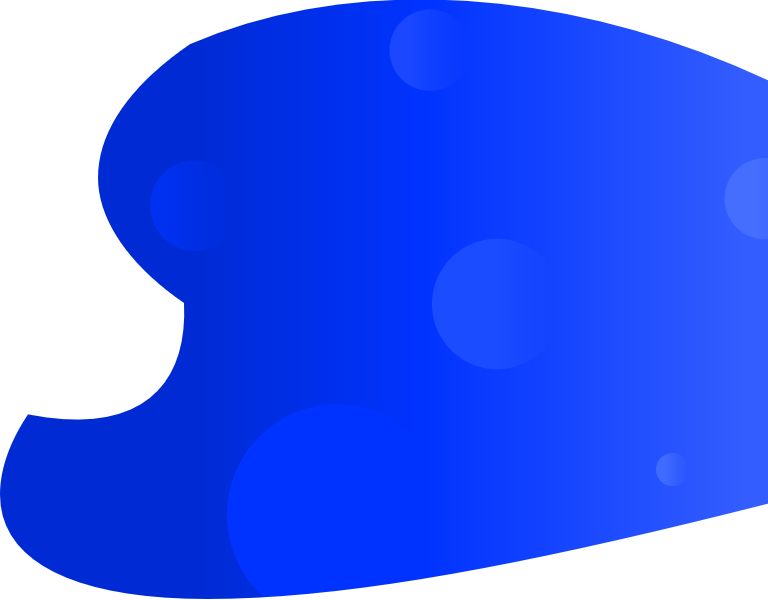
Reproduce this background procedurally as a Shadertoy shader.

```glsl
// Draws a curved blue blob on white, with soft translucent discs and a horizontal gradient.

// Layout grid spanning the canvas, y pointing down
const vec2 GRID = vec2(768.0, 598.0);

// Background gradient: colours and the x positions of its stops
const vec3 WHITE = vec3(1.0);
const vec3 DEEP_BLUE = vec3(0.0, 0.168, 0.83);
const vec3 PURE_BLUE = vec3(0.0, 0.2, 1.0);
const vec3 PALE_BLUE = vec3(0.2, 0.365, 1.0);
const vec3 STOPS = vec3(200.0, 425.0, 745.0);

// Discs: centre x, centre y, radius, start of the fade in radii from the centre
const int DISC_COUNT = 6;
const vec4 DISCS[DISC_COUNT] = vec4[](
    vec4(430.0,  50.0,  40.5, -0.5),
    vec4(195.0, 205.0,  45.0, -0.6),
    vec4(497.0, 303.0,  65.0,  0.0),
    vec4(337.0, 513.0, 110.0,  0.5),
    vec4(765.0, 198.0,  40.5, -0.2),
    vec4(672.5, 468.0,  16.5, -0.5));
const vec3 DISC_TINTS[DISC_COUNT] = vec3[](
    vec3(0.10, 0.28, 1.0),
    vec3(0.0, 0.19, 0.94),
    vec3(0.11, 0.30, 1.0),
    vec3(0.0, 0.2, 1.0),
    vec3(0.27, 0.43, 1.0),
    vec3(0.25, 0.42, 1.0));
const float FADE_END = 0.9;

const int CURVE_STEPS = 18;

// Adds a cubic curve from the pen to the outline, updating distance and side
void curveTo(vec2 p, inout vec2 pen, vec2 c1, vec2 c2, vec2 end,
             inout float dist, inout float side) {
    vec2 start = pen;
    for (int i = 1; i <= CURVE_STEPS; i++) {
        float t = float(i) / float(CURVE_STEPS);
        float s = 1.0 - t;
        vec2 next = s * s * s * start + 3.0 * s * s * t * c1
                  + 3.0 * s * t * t * c2 + t * t * t * end;
        if (i == CURVE_STEPS) next = end;
        vec2 edge = next - pen;
        vec2 rel = p - pen;
        float along = clamp(dot(rel, edge) / dot(edge, edge), 0.0, 1.0);
        dist = min(dist, length(rel - edge * along));
        // Each edge crossed by a horizontal ray flips the side
        if ((pen.y > p.y) != (next.y > p.y)
            && rel.x < edge.x * rel.y / edge.y) side = -side;
        pen = next;
    }
}

// Signed distance to the blob, negative inside
float blobDistance(vec2 p) {
    vec2 pen = vec2(190.0, 44.0);
    float dist = 1e5;
    float side = 1.0;
    // Upper lobe
    curveTo(p, pen, vec2(130, 85), vec2(98, 131), vec2(98, 177), dist, side);
    curveTo(p, pen, vec2(98, 220), vec2(130, 265), vec2(184, 302), dist, side);
    // Notch
    curveTo(p, pen, vec2(188, 385), vec2(140, 435), vec2(28, 413), dist, side);
    // Lower lobe and underside
    curveTo(p, pen, vec2(10, 440), vec2(0, 467), vec2(0, 493), dist, side);
    curveTo(p, pen, vec2(0, 560), vec2(75, 597), vec2(207, 597), dist, side);
    curveTo(p, pen, vec2(350, 597), vec2(530, 562), vec2(768, 502), dist, side);
    // Closing bulge beyond the right border, then the top
    curveTo(p, pen, vec2(860, 479), vec2(860, 122), vec2(768, 80), dist, side);
    curveTo(p, pen, vec2(570, -12), vec2(355, -27), vec2(190, 44), dist, side);
    return dist * side;
}

// Coverage of a shape, smoothed over about one pixel
float coverage(float dist, float pixel) {
    return clamp(0.5 - dist / pixel, 0.0, 1.0);
}

vec3 blueGradient(float x) {
    float toPure = clamp((x - STOPS.x) / (STOPS.y - STOPS.x), 0.0, 1.0);
    float toPale = clamp((x - STOPS.y) / (STOPS.z - STOPS.y), 0.0, 1.0);
    return mix(mix(DEEP_BLUE, PURE_BLUE, toPure), PALE_BLUE, toPale);
}

void mainImage(out vec4 fragColor, in vec2 fragCoord) {
    vec2 uv = fragCoord / iResolution.xy;
    vec2 p = vec2(uv.x, 1.0 - uv.y) * GRID;
    float pixel = GRID.y / iResolution.y;

    // Discs fade to the right into the gradient
    vec3 blue = blueGradient(p.x);
    for (int i = 0; i < DISC_COUNT; i++) {
        vec4 disc = DISCS[i];
        vec2 rel = p - disc.xy;
        float fade = 1.0 - clamp((rel.x / disc.z - disc.w) / (FADE_END - disc.w), 0.0, 1.0);
        blue = mix(blue, DISC_TINTS[i], fade * coverage(length(rel) - disc.z, pixel));
    }

    fragColor = vec4(mix(WHITE, blue, coverage(blobDistance(p), pixel)), 1.0);
}
```
